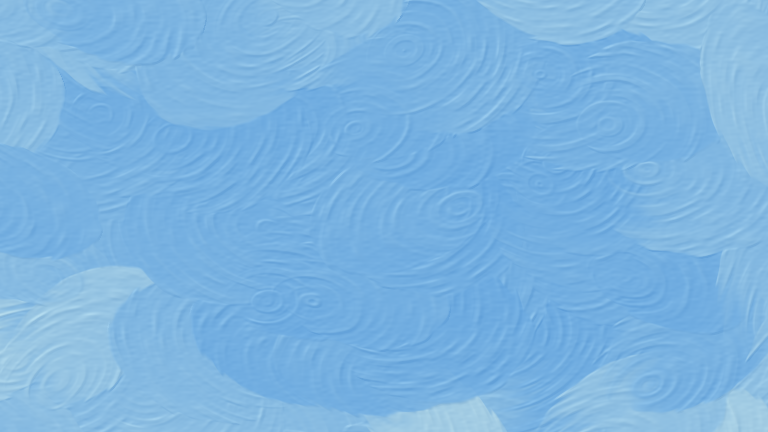
A WebGL 2 fragment shader for this texture:

```glsl
#version 300 es
precision highp float;
// Overlapping curved strokes of thick sky-blue paint, paler towards the borders.

uniform vec2 u_resolution;
out vec4 fragColor;

const vec3 DEEP_BLUE = vec3(0.405, 0.655, 0.877);
const vec3 PALE_BLUE = vec3(0.645, 0.805, 0.892);
const float CENTRE_TONE = 0.17;
const float BORDER_TONE = 0.56;
const int LAYERS = 3;
const float LARGEST_CELL = 0.36;    // stroke spacing, in canvas heights
const float LAYER_SHRINK = 0.83;
const float BRISTLE_FREQ = 112.0;
const float GRAIN_FREQ = 120.0;
const vec2 LIGHT_STEP = vec2(-0.0026, 0.0032);
const float RELIEF_GAIN = 0.125;

float hash12(vec2 p) {
    vec3 a = fract(vec3(p.xyx) * 0.1031);
    a += dot(a, a.yzx + 33.33);
    return fract((a.x + a.y) * a.z);
}

vec3 hash32(vec2 p) {
    vec3 a = fract(vec3(p.xyx) * vec3(0.1031, 0.1030, 0.0973));
    a += dot(a, a.yxz + 33.33);
    return fract((a.xxy + a.yzz) * a.zyx);
}

float noise(vec2 p) {
    vec2 i = floor(p), f = fract(p);
    f = f * f * (3.0 - 2.0 * f);
    return mix(mix(hash12(i), hash12(i + vec2(1, 0)), f.x),
               mix(hash12(i + vec2(0, 1)), hash12(i + vec2(1, 1)), f.x), f.y);
}

// 0 in the middle of the canvas, 1 along its borders
float borderAmount(vec2 p, float aspect) {
    vec2 c = abs(p / vec2(aspect, 1.0) - 0.5) * 2.0;
    float d = pow(dot(c * c, c), 1.0 / 3.0);
    return smoothstep(0.52, 1.06, d);
}

// Lays one stroke over paint, where paint = (tone, height)
vec2 addStroke(vec2 paint, vec2 p, vec2 id, float cell, float aspect) {
    vec3 place = hash32(id + 17.0);
    vec3 look = hash32(id + 71.0);
    vec2 centre = (floor(p / cell) * 0.0 + id - floor(id / 200.0) * 200.0 - 50.0 + place.xy) * cell;
    vec2 size = cell * vec2(0.78 + 0.2 * look.x, 0.48 + 0.22 * look.y);
    vec2 q = p - centre;
    if (dot(q, q) > size.x * size.x) return paint;

    // Strokes lie mostly level and stand upright at the right border
    float side = centre.x / aspect;
    float angle = 1.5 * (place.z - 0.55) + 1.4 * smoothstep(0.86, 0.99, side);
    float ca = cos(angle), sa = sin(angle);
    q = vec2(ca * q.x + sa * q.y, ca * q.y - sa * q.x);
    if (look.x > 0.62 && side < 0.55) q.x = -q.x;
    if (look.y > 0.6) q.y = -q.y;
    vec2 u = q / size;

    // Eccentric rings form the bristle grooves
    float ring = length(u - vec2(-0.5, -0.35));
    float along = (u.x - u.y) * 3.0;
    float wobble = 0.6 * noise(u * 3.0 + id);
    float groove = noise(vec2(ring * size.y * BRISTLE_FREQ + wobble, along) + id * 7.0);
    float bristle = groove * groove;

    float inside = 1.0 - length(u) + 0.08 * (groove - 0.5);
    float cover = smoothstep(0.0, 0.05, inside);
    cover *= smoothstep(-0.95, -0.3, u.x + 0.5 * (groove - 0.5));

    // Tone varies more from stroke to stroke near the borders
    float border = borderAmount(centre, aspect);
    float tone = mix(CENTRE_TONE, BORDER_TONE, border);
    tone += (look.z - 0.5) * mix(0.13, 0.3, border);
    tone += 0.3 * border * smoothstep(0.84, 0.92, look.z);
    tone -= 0.2 * border * (1.0 - smoothstep(0.08, 0.16, look.z));
    tone += 0.07 * u.y + 0.1 * (bristle - 0.33);
    float rim = 0.25 * (1.0 - smoothstep(0.0, 0.1, inside));
    return mix(paint, vec2(tone, bristle + rim), cover * vec2(0.92, 1.0));
}

vec2 paintAt(vec2 p, float aspect) {
    float ground = mix(CENTRE_TONE, BORDER_TONE + 0.1, borderAmount(p, aspect));
    vec2 paint = vec2(ground, noise(p * vec2(25.0, BRISTLE_FREQ)));
    float cell = LARGEST_CELL;
    for (int layer = 0; layer < LAYERS; layer++) {
        vec2 home = floor(p / cell);
        for (int j = -1; j <= 1; j++)
            for (int i = -1; i <= 1; i++) {
                vec2 id = home + vec2(i, j) + 50.0 + 200.0 * float(layer);
                paint = addStroke(paint, p, id, cell, aspect);
            }
        cell *= LAYER_SHRINK;
    }
    // Short flecks of canvas grain
    paint.y += 0.28 * noise(p * GRAIN_FREQ * vec2(0.6, 1.2));
    return paint;
}

void main() {
    vec2 p = gl_FragCoord.xy / u_resolution.y;
    float aspect = u_resolution.x / u_resolution.y;
    vec2 paint = paintAt(p, aspect);

    // Raking light from the upper left picks out the ridges
    float relief = clamp(paint.y - paintAt(p + LIGHT_STEP, aspect).y, -0.4, 0.6);
    relief *= 0.55 + 0.7 * noise(p * 7.0);

    float tone = paint.x + 0.08 * (noise(p * 4.0) - 0.5);
    vec3 colour = mix(DEEP_BLUE, PALE_BLUE, clamp(tone, 0.0, 1.0));
    colour += RELIEF_GAIN * relief * vec3(1.0, 0.85, 0.55);
    fragColor = vec4(colour, 1.0);
}
```
